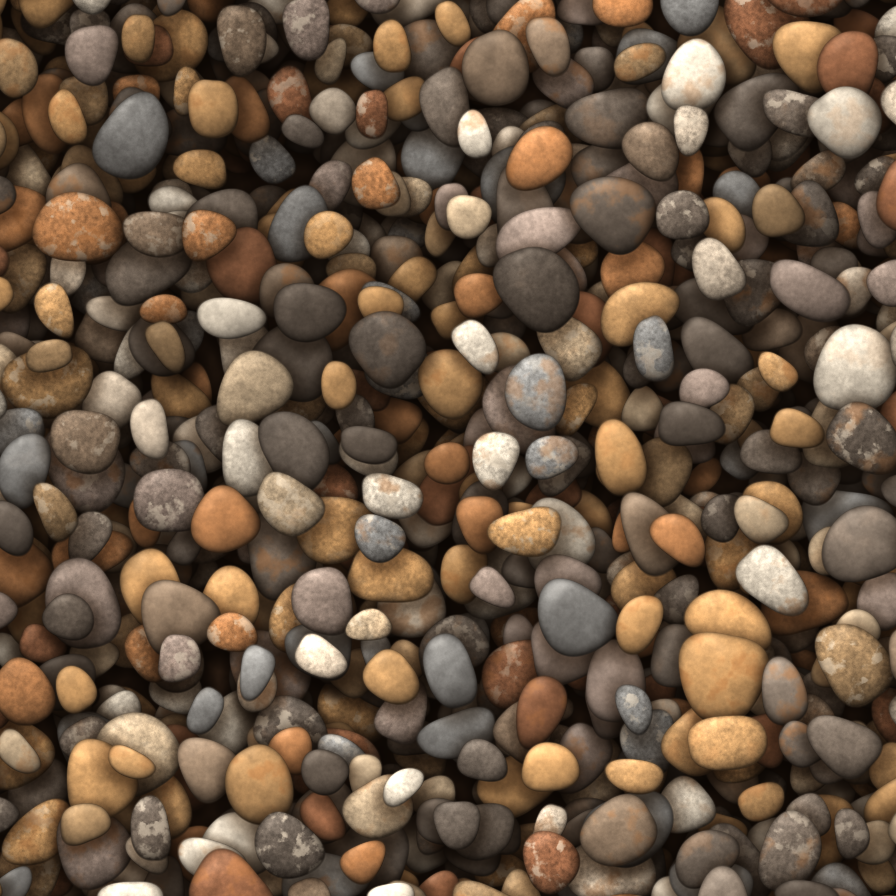
A Shadertoy shader for this texture:

```glsl
const int LAYERS = 7;
const float CELL = 0.088;            // pebble spacing within a layer
const float JITTER = 0.7;
const float MIN_RADIUS = 0.026;
const float MAX_RADIUS = 0.052;
const float SHADOW_WIDTH = 0.019;
const float DEEP_LIGHT = 0.58;       // brightness of the lowest layer
const float EXPOSURE = 1.17;
const vec2 SHADOW_SHIFT = vec2(-0.002, 0.006);
const vec3 SHADOW_DEPTH = vec3(0.48, 0.51, 0.54);
const vec3 BOUNCE = vec3(0.032, 0.018, 0.008);
const vec3 LIGHT = vec3(-0.22, 0.56, 0.8);
const vec3 GAP = vec3(0.12, 0.085, 0.06);
const vec3 CHALK = vec3(0.76, 0.71, 0.63);
const vec3 RUST = vec3(0.53, 0.34, 0.19);
const vec3 STONES[14] = vec3[14](
    vec3(0.66, 0.51, 0.34), vec3(0.61, 0.42, 0.27), vec3(0.47, 0.40, 0.33),
    vec3(0.31, 0.28, 0.25), vec3(0.77, 0.73, 0.66), vec3(0.53, 0.43, 0.31),
    vec3(0.46, 0.46, 0.45), vec3(0.68, 0.52, 0.34), vec3(0.51, 0.34, 0.24),
    vec3(0.41, 0.37, 0.33), vec3(0.67, 0.59, 0.48), vec3(0.51, 0.45, 0.41),
    vec3(0.34, 0.31, 0.28), vec3(0.72, 0.66, 0.58));

vec4 hash4(vec2 p) {
    vec4 q = fract(p.xyxy * vec4(0.1031, 0.1030, 0.0973, 0.1099));
    q += dot(q, q.wzxy + 33.33);
    return fract((q.xxyz + q.yzzw) * q.zywx);
}

float noise(vec2 p) {
    vec2 i = floor(p), f = fract(p);
    f = f * f * (3.0 - 2.0 * f);
    float low = mix(hash4(i).x, hash4(i + vec2(1, 0)).x, f.x);
    float high = mix(hash4(i + vec2(0, 1)).x, hash4(i + vec2(1, 1)).x, f.x);
    return mix(low, high, f.y);
}

float fbm(vec2 p) {
    float sum = 0.0, gain = 0.53;
    for (int i = 0; i < 4; i++) {
        sum += gain * noise(p);
        p = mat2(1.6, 1.2, -1.2, 1.6) * p + 7.3;
        gain *= 0.5;
    }
    return sum;
}

// Normalised radius of a lumpy egg: 1 on the outline
float eggRadius(vec2 p, vec2 radii, vec4 rnd) {
    vec2 q = p / radii;
    q.y *= 1.0 + 0.4 * (rnd.x - 0.5) * clamp(q.x, -1.5, 1.5);
    float angle = atan(q.y, q.x);
    float power = mix(2.0, 2.6, rnd.y);
    float r = pow(pow(abs(q.x), power) + pow(abs(q.y), power), 1.0 / power);
    return r * (1.0 + 0.055 * sin(3.0 * angle + 6.28 * rnd.z)
                    + 0.035 * sin(2.0 * angle + 6.28 * rnd.w));
}

// Mottled stone with specks, chalky patches and rust stains
vec3 stoneColor(vec2 p, vec4 rnd, vec4 kind) {
    vec3 base = STONES[int(kind.x * 13.99)] * mix(0.86, 1.12, kind.y);
    vec2 seed = 60.0 * rnd.xy;
    float mottle = fbm(p * 45.0 + seed);
    float blotch = fbm(p * 75.0 + seed.yx + 9.0);
    float grain = fbm(p * 260.0 + seed);
    base *= 0.78 + 0.44 * mottle;
    base *= 1.0 + (grain - 0.5) * mix(0.16, 0.65, kind.z * kind.z);
    float chalky = smoothstep(0.54, 0.72, blotch) * smoothstep(0.65, 0.95, kind.z);
    float rusty = smoothstep(0.5, 0.75, mottle) * smoothstep(0.55, 0.9, kind.w);
    base = mix(base, CHALK, 0.6 * chalky);
    return mix(base, RUST, 0.5 * rusty);
}

void mainImage(out vec4 fragColor, in vec2 fragCoord) {
    vec2 uv = fragCoord / iResolution.y;
    float pixel = 1.0 / iResolution.y;
    vec3 light = normalize(LIGHT);
    vec3 color = GAP * (0.6 + 0.8 * fbm(uv * 60.0));

    // Layers from the bottom of the heap to the top
    for (int layer = 0; layer < LAYERS; layer++) {
        float level = float(layer) / float(LAYERS - 1);
        vec2 shift = hash4(vec2(float(layer) * 3.7, 11.0)).xy;
        vec2 home = floor(uv / CELL + shift);
        for (int k = 0; k < 9; k++) {
            vec2 cell = home + vec2(k % 3 - 1, 1 - k / 3);
            vec2 id = cell + 41.0 * float(layer) + 100.0;
            vec4 rnd = hash4(id), kind = hash4(id + 517.0), size = hash4(id + 291.0);

            vec2 center = (cell + 0.5 + JITTER * (rnd.xy - 0.5) - shift) * CELL;
            float longRadius = mix(MIN_RADIUS, MAX_RADIUS, pow(size.x, 1.9));
            vec2 radii = longRadius * vec2(1.0, mix(0.58, 0.92, size.y));
            float turn = 6.2832 * size.z;
            mat2 spin = mat2(cos(turn), -sin(turn), sin(turn), cos(turn));
            vec2 offset = uv - center;
            vec2 local = spin * offset;

            // Soft contact shadow on whatever lies below
            float shadowRadius = eggRadius(spin * (offset + SHADOW_SHIFT), radii, rnd);
            float gap = (shadowRadius - 1.0) * radii.y;
            color *= 1.0 - SHADOW_DEPTH * (1.0 - smoothstep(-0.004, SHADOW_WIDTH, gap));

            float r = eggRadius(local, radii, rnd);
            float edge = (r - 1.0) * radii.y;
            if (edge > 2.0 * pixel) continue;

            // Domed shading with darkened rim and faint sheen
            float dome = sqrt(max(1.0 - r * r, 0.0));
            vec2 slope = (local / radii) * spin;
            vec3 normal = normalize(vec3(slope * (0.35 + 0.5 * r), dome + 0.3));
            normal.xy += 0.18 * (noise(local * 110.0 + rnd.zw * 40.0) - 0.5);
            float diffuse = max(dot(normal, light), 0.0);
            float rim = mix(0.6, 1.0, smoothstep(0.0, 0.6, dome));
            vec3 stone = stoneColor(local, rnd, kind) * (0.3 + 0.8 * diffuse) * rim;
            stone += 0.08 * pow(diffuse, 14.0) * vec3(1.0, 0.97, 0.92);
            stone *= mix(DEEP_LIGHT, 1.0, level);
            color = mix(color, stone, 1.0 - smoothstep(-pixel, pixel, edge));
        }
    }

    // Broad uneven daylight over the heap, with warm bounce in the gaps
    color *= EXPOSURE * (0.84 + 0.32 * noise(uv * 3.2 + 4.0));
    color += BOUNCE;
    fragColor = vec4(clamp(color, 0.0, 1.0), 1.0);
}
```
